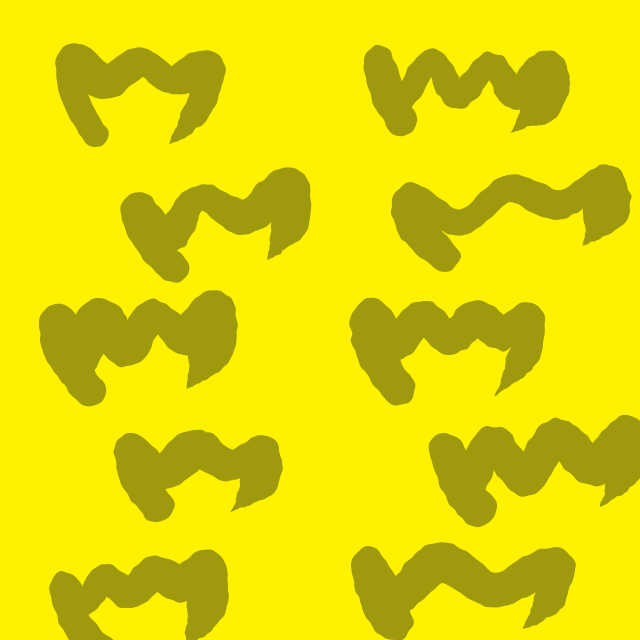
Write a Shadertoy shader that draws this pattern.

```glsl
// Loose rows of wavy brush marks in olive on flat yellow. Each mark is one
// stroke: a round left leg, a humped bridge and a right leg that tapers to a
// point, drawn as a chain of capsules of changing radius with a rough edge.

#define PAPER vec3(1.0, 0.95, 0.0)
#define INK vec3(0.62, 0.60, 0.05)
#define ROWS 5
#define COLUMNS 2
#define ROW_STEP 0.197
#define COLUMN_STEP 0.5
#define BRUSH_RADIUS 0.0245
#define EDGE_ROUGHNESS 0.0045
#define EDGE_SCALE 75.0
#define SEGMENTS 48
#define SEED 3.0

const float PI = 3.14159;

float hash(vec2 p) {
    vec3 q = fract(vec3(p.xyx) * 0.1031);
    q += dot(q, q.yzx + 33.33);
    return fract((q.x + q.y) * q.z);
}

float noise(vec2 p) {
    vec2 cell = floor(p), f = fract(p);
    f = f * f * (3.0 - 2.0 * f);
    float low = mix(hash(cell), hash(cell + vec2(1, 0)), f.x);
    float high = mix(hash(cell + vec2(0, 1)), hash(cell + vec2(1, 1)), f.x);
    return mix(low, high, f.y);
}

// Random value of a mark; each trait uses its own channel.
float trait(float id, float channel, float low, float high) {
    return mix(low, high, hash(vec2(id * 7.0 + SEED, channel * 13.0 + 5.0)));
}

struct Mark {
    float id, halfWidth, legHeight, humps, humpDepth, warp, swell;
    bool pointed;
};

Mark makeMark(float id) {
    Mark m;
    m.id = id;
    m.halfWidth = trait(id, 1.0, 0.10, 0.16);
    m.legHeight = trait(id, 2.0, 0.085, 0.115);
    m.humps = trait(id, 3.0, 0.0, 1.0) < 0.4 ? 2.0 : 3.0;
    m.humpDepth = m.halfWidth * trait(id, 4.0, 0.22, 0.42);
    m.warp = trait(id, 5.0, 0.75, 1.1);
    m.pointed = trait(id, 6.0, 0.0, 1.0) < 0.87;
    m.swell = m.pointed ? 0.22 : 0.6;
    return m;
}

// Brush position (xy) and radius (z) at t from 0 to 1 along the stroke.
vec3 brush(Mark m, float t) {
    float w = m.halfWidth, h = m.legHeight;
    float radius = BRUSH_RADIUS * mix(0.72, 1.28, noise(vec2(t * 7.0, m.id * 3.0)));
    if (t < 0.2) {                                   // left leg, upwards
        float s = t / 0.2;
        vec2 p = mix(vec2(0.045 - w, -h), vec2(-w, 0.0), s);
        return vec3(p.x - 0.012 * sin(PI * s), p.y, max(radius, 0.02));
    }
    if (t < 0.76) {                                  // humped bridge
        float s = (t - 0.2) / 0.56;
        float wave = 0.5 - 0.5 * cos(2.0 * PI * m.humps * pow(s, m.warp));
        return vec3(mix(-w, w, s), -m.humpDepth * mix(1.25, 0.7, s) * wave, radius);
    }
    float s = (t - 0.76) / 0.24;                     // right leg, downwards
    vec2 p = mix(vec2(w, 0.0), vec2(w - 0.055, -h - 0.01), s);
    p.x += 0.016 * sin(PI * s);
    radius *= 1.0 + m.swell * sin(0.5 * PI * min(1.0, 2.0 * s));
    if (m.pointed) radius *= min(1.0, 2.0 * (1.0 - s));
    return vec3(p, radius);
}

float capsule(vec2 p, vec3 a, vec3 b) {
    vec2 along = b.xy - a.xy, offset = p - a.xy;
    float s = clamp(dot(offset, along) / max(dot(along, along), 1e-7), 0.0, 1.0);
    return length(offset - along * s) - mix(a.z, b.z, s);
}

float markDistance(vec2 p, Mark m) {
    float d = 1.0;
    vec3 previous = brush(m, 0.0);
    for (int i = 1; i <= SEGMENTS; i++) {
        vec3 next = brush(m, float(i) / float(SEGMENTS));
        d = min(d, capsule(p, previous, next));
        previous = next;
    }
    return d;
}

void mainImage(out vec4 fragColor, in vec2 fragCoord) {
    vec2 uv = fragCoord / iResolution.y;
    float d = 1.0;

    // Staggered rows of jittered, slightly tilted marks.
    for (int row = 0; row < ROWS; row++) {
        for (int column = 0; column < COLUMNS; column++) {
            float id = float(row * COLUMNS + column) + 1.0;
            float stagger = row % 2 == 0 ? 0.19 : 0.32;
            vec2 centre = vec2(stagger, 0.11) + vec2(column, row) * vec2(COLUMN_STEP, ROW_STEP);
            centre += vec2(trait(id, 8.0, -0.04, 0.04), trait(id, 9.0, -0.012, 0.012));
            vec2 p = uv - centre;
            if (abs(p.x) > 0.24 || abs(p.y) > 0.2) continue;
            float tilt = trait(id, 10.0, -0.07, 0.2);
            float c = cos(tilt), s = sin(tilt);
            p = vec2(c * p.x + s * p.y, c * p.y - s * p.x);
            d = min(d, markDistance(p, makeMark(id)));
        }
    }

    // Rough rim, then a one-pixel smooth edge.
    d += EDGE_ROUGHNESS * (noise(uv * EDGE_SCALE) - 0.5);
    float ink = clamp(0.5 - d * iResolution.y, 0.0, 1.0);
    fragColor = vec4(mix(PAPER, INK, ink), 1.0);
}
```
